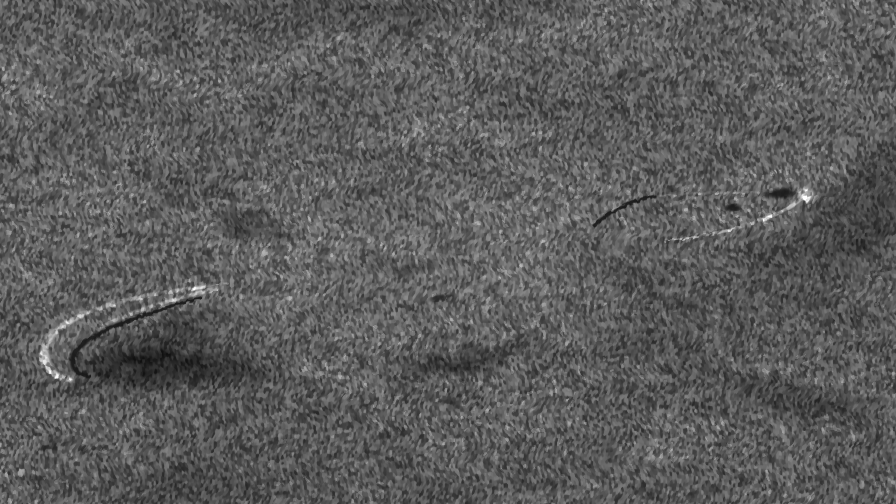
A Shadertoy shader for this texture:

```glsl
// Grainy grey ground seen from above, with two curved ridges and their shadows.

vec2 hash2(vec2 cell) {
    vec3 h = fract(cell.xyx * vec3(0.1031, 0.1030, 0.0973));
    h += dot(h, h.yzx + 33.33);
    return fract((h.xx + h.yz) * h.zy);
}

// Cellular noise: random seed values blended by distance, in 0..1.
float softCells(vec2 p, float sharpness) {
    vec2 base = floor(p);
    float total = 0.0, weights = 0.0001;
    for (int i = 0; i < 9; i++) {
        vec2 cell = base + vec2(i % 3, i / 3) - 1.0;
        vec2 d = cell + 0.15 + 0.7 * hash2(cell) - p;
        float w = exp(-sharpness * dot(d, d));
        total += w * hash2(cell + 71.7).x;
        weights += w;
    }
    return total / weights;
}

// Layers of cellular noise, each finer and fainter.
float layeredCells(vec2 p) {
    float sum = 0.0, amp = 0.5;
    for (int i = 0; i < 4; i++) {
        sum += amp * softCells(p, 4.0);
        p = p * 2.03 + vec2(17.3, 9.1);
        amp *= 0.55;
    }
    return sum / 1.01;
}

// Distance to a quadratic curve (x) and position along it (y).
vec2 curve(vec2 p, vec2 a, vec2 b, vec2 c) {
    vec2 best = vec2(9.0, 0.0), from = a;
    for (int i = 1; i <= 14; i++) {
        float t = float(i) / 14.0;
        vec2 to = mix(mix(a, b, t), mix(b, c, t), t);
        vec2 side = to - from;
        float h = clamp(dot(p - from, side) / dot(side, side), 0.0, 1.0);
        float d = length(p - from - side * h);
        if (d < best.x) best = vec2(d, t + (h - 1.0) / 14.0);
        from = to;
    }
    return best;
}

// Stroke whose half-width runs from w0 to w1 along the curve.
float stroke(vec2 p, vec2 a, vec2 b, vec2 c, float w0, float w1) {
    vec2 k = curve(p, a, b, c);
    float w = mix(w0, w1, k.y);
    return 1.0 - smoothstep(w * 0.4, w + 0.0025, k.x);
}

// Soft sheared ellipse.
float blot(vec2 p, vec2 centre, vec2 radius, float slope) {
    vec2 q = p - centre;
    q.y -= slope * q.x;
    q /= radius;
    float r = dot(q, q);
    return exp(-r * r);
}

void mainImage(out vec4 fragColor, in vec2 fragCoord) {
    vec2 p = fragCoord / iResolution.y;

    // Grain at several scales
    float broad = layeredCells(p * vec2(6.0, 13.0));
    float streak = softCells(p * vec2(26.0, 75.0), 5.0);
    vec2 bent = p + 0.004 * sin(p.yx * vec2(61.0, 47.0) + 5.0 * broad);
    float grain = softCells(bent * vec2(215.0, 135.0), 5.5);
    float glint = softCells(bent * vec2(150.0, 120.0) + 40.0, 8.0);
    vec2 ragged = p + 0.025 * (vec2(streak, softCells(p * 32.0, 5.0)) - 0.5);
    vec2 rough = p + 0.005 * (vec2(grain, glint) - 0.5);

    // Large tonal areas
    float tone = 0.345 + 0.02 * smoothstep(0.2, 0.55, p.y);
    tone += 0.1 * (broad - 0.5) + 0.07 * (streak - 0.5);
    tone += 0.035 * blot(p, vec2(0.9, 0.48), vec2(0.42, 0.14), 0.1);
    tone += 0.04 * blot(ragged, vec2(0.49, 0.36), vec2(0.07, 0.07), 0.0);
    tone += 0.03 * blot(ragged, vec2(1.72, 0.76), vec2(0.17, 0.05), 0.45);

    // Dark patches of ground
    float shade = 0.14 * blot(ragged, vec2(0.34, 0.267), vec2(0.19, 0.034), -0.03);
    shade += 0.09 * blot(ragged, vec2(0.33, 0.325), vec2(0.13, 0.045), 0.25);
    shade += 0.11 * blot(ragged, vec2(0.51, 0.55), vec2(0.08, 0.03), -0.1);
    shade += 0.11 * blot(ragged, vec2(0.91, 0.28), vec2(0.13, 0.024), 0.28);
    shade += 0.09 * blot(ragged, vec2(0.79, 0.472), vec2(0.085, 0.018), 0.0);
    shade += 0.05 * blot(ragged, vec2(1.22, 0.455), vec2(0.14, 0.03), 0.0);
    shade += 0.07 * blot(ragged, vec2(1.61, 0.205), vec2(0.17, 0.035), -0.2);
    shade += 0.05 * blot(ragged, vec2(0.75, 0.98), vec2(0.3, 0.05), 0.0);
    shade += 0.04 * blot(ragged, vec2(0.45, 0.03), vec2(0.5, 0.04), 0.0);
    shade += 0.035 * blot(p, vec2(1.5, 0.38), vec2(0.42, 0.13), 0.1);
    float bank = smoothstep(0.015, -0.015, ragged.y - 0.63 - 0.55 * (ragged.x - 1.6));
    shade += 0.11 * bank * blot(ragged, vec2(1.75, 0.61), vec2(0.2, 0.1), 0.4);
    tone -= shade;

    // Fine grain and scattered glints
    float sparkle = smoothstep(0.76, 0.96, glint);
    tone += 0.3 * (grain - 0.5) * (1.0 - 3.0 * shade);
    tone += 0.16 * sparkle * smoothstep(0.35, 0.65, broad) * (1.0 - 5.0 * shade);

    // Lit ridges
    float light = 0.32 * stroke(rough, vec2(0.45, 0.437), vec2(0.10, 0.40), vec2(0.086, 0.30), 0.002, 0.008);
    light = max(light, 0.45 * stroke(rough, vec2(0.088, 0.30), vec2(0.09, 0.255), vec2(0.14, 0.247), 0.011, 0.006));
    light = max(light, 0.25 * stroke(rough, vec2(0.43, 0.428), vec2(0.30, 0.40), vec2(0.20, 0.352), 0.004, 0.003));
    light = max(light, 0.35 * stroke(rough, vec2(1.32, 0.523), vec2(1.49, 0.538), vec2(1.595, 0.607), 0.001, 0.004));
    light = max(light, 0.12 * stroke(rough, vec2(1.30, 0.612), vec2(1.42, 0.62), vec2(1.53, 0.619), 0.001, 0.002));
    light = max(light, 0.8 * blot(rough, vec2(1.6, 0.613), vec2(0.014, 0.013), 0.0));
    tone += light * (0.1 + 1.1 * glint);
    tone += 0.07 * blot(p, vec2(0.125, 0.315), vec2(0.045, 0.07), 0.3);

    // Sharp shadows beside the ridges
    float dark = stroke(rough, vec2(0.398, 0.41), vec2(0.15, 0.34), vec2(0.144, 0.287), 0.002, 0.007);
    dark = max(dark, stroke(rough, vec2(0.145, 0.287), vec2(0.143, 0.258), vec2(0.178, 0.252), 0.007, 0.003));
    dark = max(dark, stroke(rough, vec2(1.18, 0.553), vec2(1.225, 0.595), vec2(1.30, 0.611), 0.004, 0.002));
    dark = max(dark, blot(rough, vec2(1.548, 0.616), vec2(0.035, 0.01), 0.05));
    dark = max(dark, blot(rough, vec2(1.454, 0.588), vec2(0.017, 0.007), 0.0));
    dark = max(dark, 0.85 * blot(rough, vec2(0.875, 0.409), vec2(0.021, 0.007), 0.2));
    fragColor = vec4(vec3(clamp(mix(tone, 0.09, 0.9 * dark), 0.0, 1.0)), 1.0);
}
```
